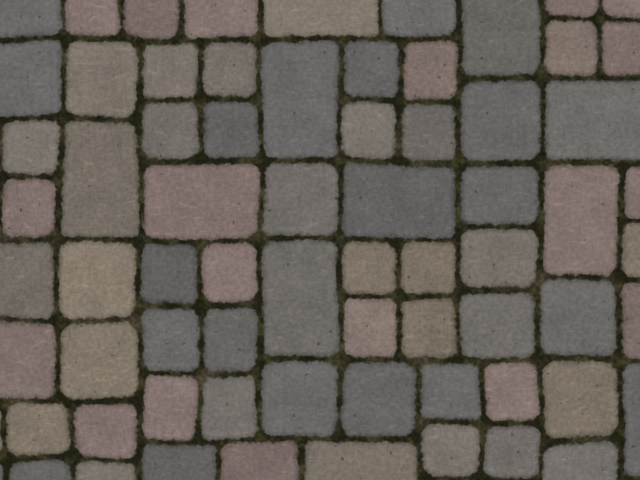
This texture is drawn by a Shadertoy shader. Its source:

```glsl
// Worn concrete pavers of mixed sizes with dark mossy joints.

const float UNITS_HIGH = 24.0;   // canvas height in layout units
const float BLOCK = 10.0;        // side of a block of several stones
const float FILLER = 4.0;        // side of the single stone between blocks
const float SMALL = 3.0;         // side of the smallest stone
const float JOINT = 0.13;        // half width of a joint
const float CORNER = 0.52;       // corner radius of a stone
const float SOFTNESS = 0.055;    // blur of the stone outline
const float GRAIN = 0.075;       // strength of the fine surface grain

const vec3 SLATE = vec3(0.415, 0.408, 0.400);
const vec3 GREY  = vec3(0.468, 0.444, 0.418);
const vec3 TAN   = vec3(0.520, 0.478, 0.422);
const vec3 ROSE  = vec3(0.510, 0.446, 0.428);
const vec3 RUST  = vec3(0.370, 0.270, 0.240);
const vec3 SOIL  = vec3(0.130, 0.128, 0.080);
const vec3 MOSS  = vec3(0.230, 0.220, 0.145);
const vec3 SAND  = vec3(0.320, 0.290, 0.230);

struct Stone {
    vec2 local;   // position from the stone centre
    vec2 halfSize;
    vec2 seed;
};

vec2 hash22(vec2 p) {
    vec3 a = fract(p.xyx * vec3(0.1031, 0.1030, 0.0973));
    a += dot(a, a.yzx + 33.33);
    return fract((a.xx + a.yz) * a.zy);
}

float corner(vec2 cell, vec2 offset, vec2 f) {
    float angle = 6.2832 * hash22(cell + offset).x;
    return dot(vec2(cos(angle), sin(angle)), f - offset);
}

// Gradient noise, roughly -0.7 to 0.7
float noise(vec2 p) {
    vec2 i = floor(p), f = p - i;
    vec2 u = f * f * f * (f * (f * 6.0 - 15.0) + 10.0);
    vec2 e = vec2(1.0, 0.0);
    return mix(mix(corner(i, e.yy, f), corner(i, e.xy, f), u.x),
               mix(corner(i, e.yx, f), corner(i, e.xx, f), u.x), u.y);
}

float fbm(vec2 p) {
    float sum = 0.0, amp = 1.0;
    for (int i = 0; i < 4; i++) {
        sum += amp * noise(p);
        p = mat2(1.6, 1.2, -1.2, 1.6) * p + 7.3;
        amp *= 0.55;
    }
    return sum;
}

// Split one block into large, medium and small stones, randomly turned
Stone splitBlock(vec2 q, vec2 id) {
    vec2 flip = hash22(id + 3.1), choice = hash22(id + 57.7);
    q = mix(q, BLOCK - q, step(0.5, flip));
    if (choice.x < 0.5) q = q.yx;
    float third = BLOCK / 3.0, rest = BLOCK - FILLER;
    vec2 low, size;
    if (q.y < FILLER) {
        bool wide = q.x < rest;
        low = vec2(wide ? 0.0 : rest, 0.0);
        size = vec2(wide ? rest : FILLER, FILLER);
        if (choice.y > 0.6) {
            low.x = floor(q.x / third) * third;
            size.x = third;
        }
    } else if (fract(choice.y * 7.0) > 0.75) {
        size = vec2(third, SMALL);
        low = vec2(0.0, FILLER) + floor((q - vec2(0.0, FILLER)) / size) * size;
    } else if (q.x < FILLER) {
        low = vec2(0.0, FILLER);
        size = vec2(FILLER, rest);
    } else {
        size = vec2(SMALL);
        low = FILLER + floor((q - FILLER) / SMALL) * SMALL;
    }
    vec2 centre = low + 0.5 * size;
    return Stone(q - centre, 0.5 * size, hash22(centre * 5.3 + id * 31.7));
}

// Pinwheel tiling of blocks and filler stones, so no joint runs through
Stone findStone(vec2 p) {
    vec2 e1 = vec2(BLOCK, FILLER), e2 = vec2(-FILLER, BLOCK);
    vec2 base = floor(vec2(dot(p, e1), dot(p, e2)) / dot(e1, e1));
    Stone stone = Stone(vec2(0.0), vec2(1.0), vec2(0.5));
    for (int k = 0; k < 4; k++) {
        vec2 id = base + vec2(-float(k / 2), float(k % 2));
        vec2 q = p - id.x * e1 - id.y * e2;
        vec2 f = q - vec2(BLOCK, 0.0);
        if (min(q.x, q.y) >= 0.0 && max(q.x, q.y) < BLOCK)
            stone = splitBlock(q, id);
        else if (min(f.x, f.y) >= 0.0 && max(f.x, f.y) < FILLER)
            stone = Stone(f - 0.5 * FILLER, vec2(0.5 * FILLER), hash22(id * 13.9 + 4.7));
    }
    return stone;
}

// Signed distance to the rough, slightly turned outline
float stoneDistance(Stone s, vec2 p) {
    vec2 jitter = hash22(s.seed * 91.0) - 0.5;
    vec2 q = s.local + 0.07 * jitter;
    q += 0.03 * (s.seed.x - 0.5) * vec2(-q.y, q.x);
    float radius = CORNER * (0.7 + 0.6 * s.seed.y);
    vec2 d = abs(q) - s.halfSize + JOINT + radius;
    float box = length(max(d, 0.0)) + min(max(d.x, d.y), 0.0) - radius;
    return box + 0.10 * noise(p * 1.4) + 0.09 * noise(p * 3.7) + 0.05 * noise(p * 7.0);
}

vec3 stoneColour(Stone s, vec2 p, float d) {
    vec2 pick = hash22(s.seed * 173.0 + 2.0);
    vec3 colour = mix(SLATE, GREY, smoothstep(0.15, 0.45, pick.x));
    colour = mix(colour, TAN, smoothstep(0.42, 0.68, pick.x));
    colour = mix(colour, ROSE, smoothstep(0.80, 0.86, pick.x));
    colour = mix(colour, RUST, step(0.985, pick.x));
    // Cloudy wear, pale scuffs, fine grain and small pits
    float tone = 0.97 + 0.10 * (pick.y - 0.5) + 0.07 * fbm(p * 0.7 + s.seed * 40.0);
    tone += 0.09 * smoothstep(0.25, 0.6, noise(mat2(1.2, 0.8, -2.4, 3.6) * p + s.seed * 20.0));
    tone += GRAIN * (noise(p * 7.5) + 1.2 * noise(p * 4.1 + 9.0));
    tone -= 0.22 * smoothstep(0.42, 0.62, noise(p * 3.3 + 31.0));
    tone -= 0.16 * smoothstep(-0.28, 0.0, d);
    return colour * tone;
}

vec3 jointColour(vec2 p) {
    vec3 colour = mix(SOIL, MOSS, smoothstep(-0.25, 0.5, fbm(p * 1.1 + 60.0)));
    colour = mix(colour, SAND, 0.7 * smoothstep(0.15, 0.6, noise(p * 0.45 + 17.0)));
    return colour * (1.0 + 0.35 * noise(p * 5.0 + 5.0));
}

void mainImage(out vec4 fragColor, in vec2 fragCoord) {
    vec2 p = fragCoord / iResolution.y * UNITS_HIGH;
    vec2 drift = vec2(noise(p * 0.16 + 11.0), noise(p * 0.16 + 43.0));
    Stone stone = findStone(p + 0.35 * drift + vec2(3.0, 2.0));
    float d = stoneDistance(stone, p);
    float edge = SOFTNESS + 0.5 * UNITS_HIGH / iResolution.y;
    float cover = 1.0 - smoothstep(-edge, edge, d);
    fragColor = vec4(mix(jointColour(p), stoneColour(stone, p, d), cover), 1.0);
}
```
